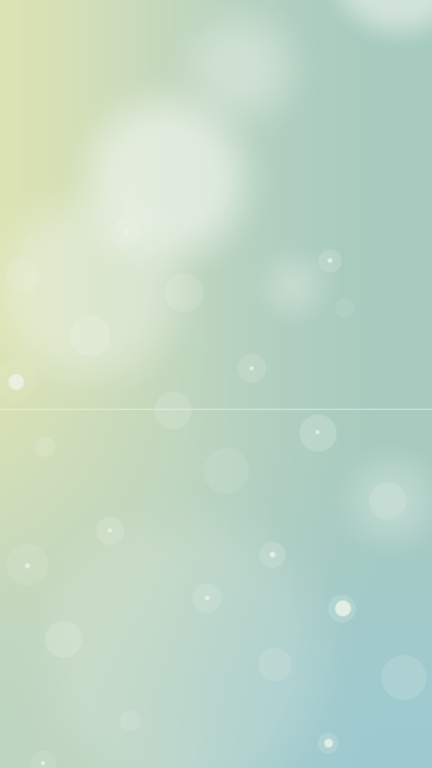
Reproduce this background procedurally as a Shadertoy shader.

```glsl
const vec3 GLOW = vec3(0.93, 0.955, 0.92);
const int DISC_COUNT = 24;

vec3 hash31(float n) {
    vec3 h = fract(vec3(n) * vec3(0.1031, 0.1030, 0.0973));
    h += dot(h, h.yzx + 33.33);
    return fract((h.xxy + h.yzz) * h.zyx);
}

// Disc coverage with an edge of the given half width
float disc(vec2 p, vec2 center, float radius, float blur) {
    return 1.0 - smoothstep(radius - blur, radius + blur, length(p - center));
}

vec3 addGlow(vec3 color, vec2 p, vec2 center, float radius, float blur, float alpha) {
    return mix(color, GLOW, alpha * disc(p, center, radius, blur));
}

// Yellow at the left, sage in the middle, teal to blue at the right
vec3 backdrop(vec2 uv) {
    vec3 sage = vec3(0.745, 0.835, 0.755);
    vec3 teal = vec3(0.655, 0.795, 0.750);
    vec3 blue = vec3(0.620, 0.790, 0.815);
    vec3 yellow = vec3(0.870, 0.895, 0.700);
    vec3 color = mix(sage, teal, smoothstep(0.3, 0.95, uv.x));
    float lowRight = (1.0 - smoothstep(0.0, 0.45, uv.y)) * smoothstep(0.1, 0.9, uv.x);
    color = mix(color, blue, lowRight);
    float left = (1.0 - smoothstep(-0.1, 0.6, uv.x)) * smoothstep(0.05, 0.62, uv.y);
    return mix(color, yellow, left);
}

// Large out-of-focus lights
vec3 addClouds(vec3 color, vec2 p) {
    for (int i = 0; i < 3; i++) {
        float k = float(i);
        vec2 center = vec2(0.117, 0.622) + k * vec2(0.099, 0.145);
        float radius = 0.112 - 0.013 * k * k;
        color = addGlow(color, p, center, radius, 0.045, 0.70 - 0.26 * abs(k - 1.0));
    }
    color = addGlow(color, p, vec2(0.520, 1.045), 0.085, 0.030, 0.60);
    color = addGlow(color, p, vec2(0.384, 0.628), 0.032, 0.030, 0.32);
    color = addGlow(color, p, vec2(0.510, 0.348), 0.050, 0.035, 0.30);
    color = addGlow(color, p, vec2(0.240, 0.140), 0.180, 0.050, 0.17);
    return color;
}

// Small crisp discs, some with a bright core
vec3 addBokeh(vec3 color, vec2 p, float aspect) {
    for (int i = 0; i < DISC_COUNT; i++) {
        float k = float(i);
        vec3 place = hash31(k + 3.7);
        vec3 look = hash31(k + 71.3);
        vec2 center = vec2(aspect * fract(k * 0.618 + 0.12 * place.x + 0.05),
                           0.72 * (k + place.y) / float(DISC_COUNT));
        float radius = mix(0.012, 0.030, place.z);
        color = addGlow(color, p, center, radius, 0.0015, mix(0.09, 0.24, look.x));

        float coreRadius = mix(0.0025, 0.012, pow(look.y, 4.0));
        vec2 coreCenter = center + 0.15 * radius * (look.yx - 0.5);
        float coreAlpha = 0.8 * step(0.55, look.z);
        color = addGlow(color, p, coreCenter, coreRadius, 0.0015, coreAlpha);
    }
    return color;
}

// Hairline across the canvas
vec3 addHorizon(vec3 color, float y) {
    float line = 1.0 - smoothstep(0.0004, 0.0016, abs(y - 0.467));
    return mix(color, GLOW, 0.5 * line);
}

void mainImage(out vec4 fragColor, in vec2 fragCoord) {
    vec2 uv = fragCoord / iResolution.xy;
    vec2 p = fragCoord / iResolution.y;
    float aspect = iResolution.x / iResolution.y;

    vec3 color = backdrop(uv);
    color = addClouds(color, p);
    color = addBokeh(color, p, aspect);
    color = addHorizon(color, p.y);
    fragColor = vec4(color, 1.0);
}
```
